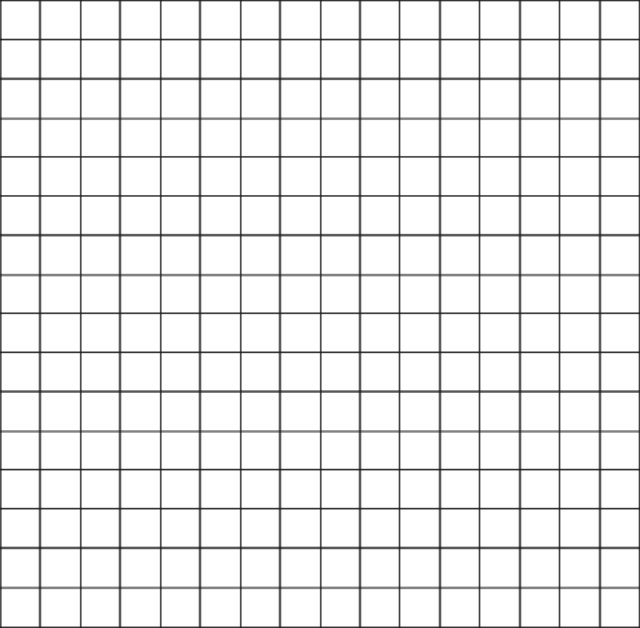
This pattern is drawn by a Shadertoy shader. Its source:

```glsl
const float CELLS = 16.0;
const vec2 UNIT = 1.0 / vec2(512.0, 502.0);   // fine unit of the canvas
const vec3 PAPER = vec3(1.0);
const vec3 INK = vec3(0.10);
const float GROUP_STEP = 125.0;               // four rows, in fine units
const vec4 ROW_OFFSET = vec4(0.40, 31.62, 63.0, 94.9);
const vec4 ROW_WIDTH = vec4(1.3, 1.3, 2.0, 2.0);
const vec4 ROW_INK = vec4(0.88, 0.88, 0.73, 0.55);
const vec2 COLUMN_WIDTH = vec2(1.3, 2.0);     // even, odd
const vec2 COLUMN_INK = vec2(0.83, 0.71);
const vec2 COLUMN_NUDGE = vec2(0.62, -0.38);  // even columns, left and right half

// Soft-edged line: a box of the given width blurred over a given span
float lineCoverage(float dist, float width, float blur) {
    float edge = (0.5 * (width + blur) - abs(dist)) / blur;
    return clamp(edge, 0.0, min(1.0, width / blur));
}

// Vertical lines: narrow dark even ones, wider grey odd ones
float columnInk(float x, float blur) {
    int i = int(floor(x * CELLS + 0.5));
    int kind = i % 2;
    float nudge = kind == 1 ? 0.0 : COLUMN_NUDGE[i <= 8 ? 0 : 1];
    float center = float(i) / CELLS + nudge * UNIT.x;
    return COLUMN_INK[kind] * lineCoverage(x - center, COLUMN_WIDTH[kind] * UNIT.x, blur);
}

// Horizontal lines: weight fades through each group of four
float rowInk(float y, float blur) {
    int i = int(floor(y * CELLS + 0.5));
    int kind = i % 4;
    float center = float(i / 4) * GROUP_STEP + ROW_OFFSET[kind];
    if (i == int(CELLS)) center = 1.0 / UNIT.y - 0.5;
    return ROW_INK[kind] * lineCoverage(y - center * UNIT.y, ROW_WIDTH[kind] * UNIT.y, blur);
}

void mainImage(out vec4 fragColor, in vec2 fragCoord) {
    vec2 uv = fragCoord / iResolution.xy;
    vec2 blur = max(1.0 / iResolution.xy, UNIT);
    float column = columnInk(uv.x, blur.x);
    float row = rowInk(1.0 - uv.y, blur.y);

    // Crossing lines build up ink
    float ink = 1.0 - (1.0 - column) * (1.0 - row);
    fragColor = vec4(mix(PAPER, INK, ink), 1.0);
}
```
